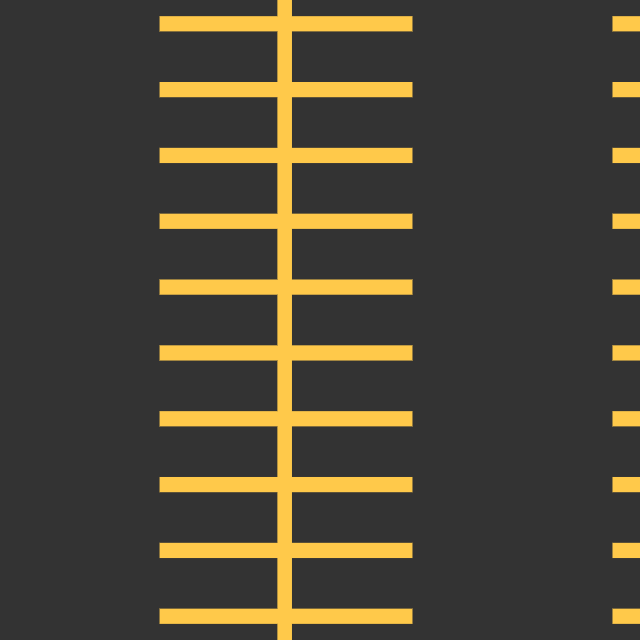
Reproduce this pattern procedurally as a Shadertoy shader.

```glsl
const vec3 GROUND_COLOR = vec3(0.20, 0.20, 0.20);
const vec3 LINE_COLOR = vec3(1.00, 0.79, 0.29);

// Lengths in units of the canvas
const vec2 PERIOD = vec2(0.7077, 0.10286);
const vec2 RUNG_CENTER = vec2(0.4469, 0.0371);
const vec2 RUNG_SIZE = vec2(0.3952, 0.0238);
const float SPINE_X = 0.4448;
const float SPINE_WIDTH = 0.0228;

// Signed offset from the nearest repeat of a center
float repeatAround(float x, float center, float period) {
    return mod(x - center + 0.5 * period, period) - 0.5 * period;
}

float boxDistance(vec2 p, vec2 size) {
    vec2 d = abs(p) - 0.5 * size;
    return length(max(d, 0.0)) + min(max(d.x, d.y), 0.0);
}

void mainImage(out vec4 fragColor, in vec2 fragCoord) {
    vec2 uv = fragCoord / iResolution.xy;
    float pixel = 1.0 / min(iResolution.x, iResolution.y);

    // Horizontal rungs
    vec2 rungOffset = vec2(repeatAround(uv.x, RUNG_CENTER.x, PERIOD.x),
                           repeatAround(uv.y, RUNG_CENTER.y, PERIOD.y));
    float rungs = boxDistance(rungOffset, RUNG_SIZE);

    // Continuous vertical spine
    float spine = abs(repeatAround(uv.x, SPINE_X, PERIOD.x)) - 0.5 * SPINE_WIDTH;

    // Union with one-pixel edge smoothing
    float coverage = clamp(0.5 - min(rungs, spine) / pixel, 0.0, 1.0);
    fragColor = vec4(mix(GROUND_COLOR, LINE_COLOR, coverage), 1.0);
}
```
